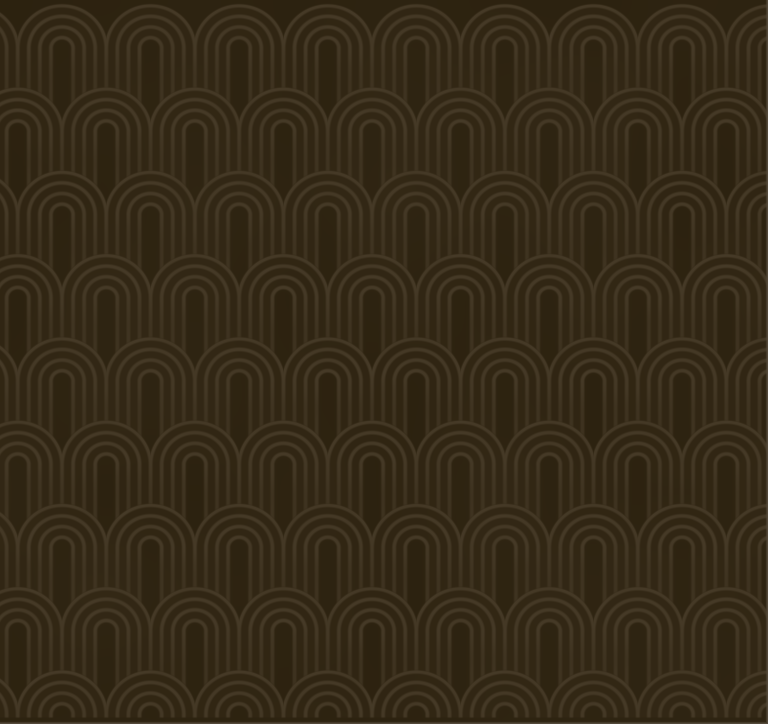
This pattern is drawn by a Shadertoy shader. Its source:

```glsl
// Staggered rows of nested arches, thin tan lines on dark brown.

float hash(vec2 p) {
    return fract(sin(dot(p, vec2(127.1, 311.7))) * 43758.5453);
}

float noise(vec2 p) {
    vec2 i = floor(p), f = fract(p);
    f = f * f * (3.0 - 2.0 * f);
    return mix(mix(hash(i), hash(i + vec2(1, 0)), f.x),
               mix(hash(i + vec2(0, 1)), hash(i + vec2(1, 1)), f.x), f.y);
}

// Distance from the axis of an arch: slightly flat above the spring line, straight below
float archRadius(vec2 p) {
    return length(vec2(p.x, min(p.y, 0.0) * 1.04));
}

void mainImage(out vec4 fragColor, in vec2 fragCoord) {
    // One unit is one arch width; y runs down from the top edge
    float scale = 8.67 / iResolution.x;
    vec2 p = vec2(fragCoord.x, iResolution.y - fragCoord.y) * scale;
    float soft = max(0.75 * scale, 0.015);

    // Each lower row covers the one above it
    float ink = 0.0, glow = 0.0;
    for (int row = 0; row < 9; row++) {
        float shift = 0.5 * float(row % 2);
        vec2 q = vec2(fract(p.x - 0.2 + shift) - 0.5, p.y - 0.545 - 0.94 * float(row));
        float r = archRadius(q);
        float ring = 0.125 * clamp(round(r / 0.125), 1.0, 4.0);
        float line = 1.0 - smoothstep(-soft, soft, abs(r - ring) - 0.021);
        line *= 1.0 - 0.32 * smoothstep(-0.1, 0.4, q.y);   // legs fade downward
        float cover = 1.0 - smoothstep(-soft, soft, r - 0.52);
        ink = mix(ink, line, cover);
        glow = mix(glow, smoothstep(0.06, 0.16, r), cover);
    }

    // Plain strip under the last row
    float strip = smoothstep(-soft, soft, p.y - 8.1);
    ink *= 1.0 - strip;
    glow *= 1.0 - strip;

    // Ground is a little lighter between the lines, with slow unevenness
    vec3 ground = mix(vec3(0.178, 0.138, 0.066), vec3(0.193, 0.150, 0.078), glow);
    ground += 0.012 * (noise(p * 0.9) - 0.5);
    ink *= 0.94 + 0.12 * noise(p * 5.0);
    vec3 color = mix(ground, vec3(0.268, 0.222, 0.148), ink);

    // Thin paler rim along the right and bottom edges
    float edge = min(iResolution.x - fragCoord.x, fragCoord.y) * scale;
    float rim = 1.0 - smoothstep(-soft, soft, edge - 0.018);
    color = mix(color, vec3(0.33, 0.29, 0.23), rim);

    fragColor = vec4(color, 1.0);
}
```
